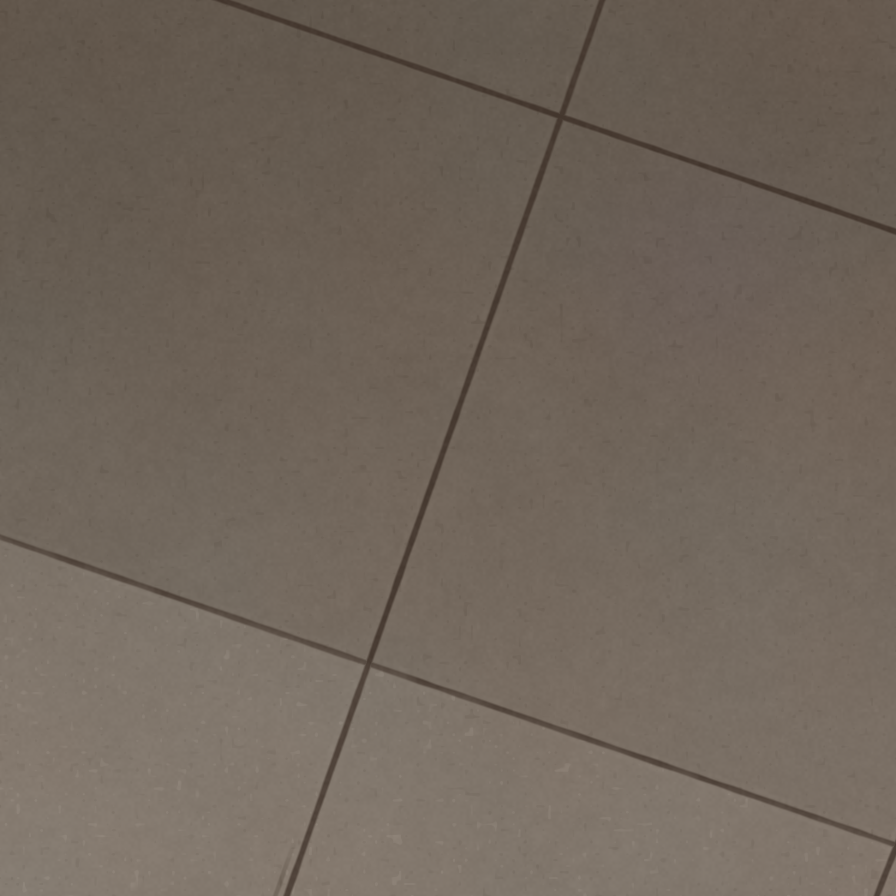
Give the GLSL for this texture, as a three.js fragment shader.

```glsl
// Large matte floor tiles on a slanted grid with thin dark joints.
// Two tilted axes give the tile cells; layered value noise adds stone grain,
// and a soft ramp of light brightens the floor towards the lower left.
varying vec2 vUv;

float hash(vec2 p) {
  vec3 q = fract(vec3(p.xyx) * 0.1031);
  q += dot(q, q.yzx + 33.33);
  return fract((q.x + q.y) * q.z);
}

float noise(vec2 p) {
  vec2 i = floor(p), f = fract(p);
  f = f * f * (3.0 - 2.0 * f);
  return mix(mix(hash(i), hash(i + vec2(1.0, 0.0)), f.x),
             mix(hash(i + vec2(0.0, 1.0)), hash(i + vec2(1.0, 1.0)), f.x), f.y);
}

float fbm(vec2 p) {
  float sum = 0.0, amp = 0.5;
  for (int k = 0; k < 4; k++) {
    sum += amp * noise(p);
    p = p * 2.03 + 17.3;
    amp *= 0.5;
  }
  return sum / 0.9375;
}

// Distance to the nearest whole number
float toLine(float x) {
  return abs(x - floor(x + 0.5));
}

void main() {
  // Slanted tile grid, slightly wider towards the top
  vec2 p = vUv - vec2(0.6263, 0.8698);
  vec2 size = vec2(mix(0.621, 0.662, vUv.y), 0.6473);
  vec2 across = vec2(dot(p, vec2(0.943, -0.332)), dot(p, vec2(0.325, 0.9457)));
  vec2 grid = across / size;
  vec2 tile = floor(grid);

  // Light ramp, with a step in brightness on the nearest row
  float nearRow = smoothstep(-0.995, -1.005, grid.y);
  float light = mix(0.465, 0.393, smoothstep(0.1, 1.0, vUv.y));
  light += nearRow * (0.022 + 0.018 * (1.0 - vUv.x));
  light += 0.012 * smoothstep(0.35, 0.0, vUv.y);
  light -= 0.012 * smoothstep(0.7, 0.0, distance(vUv, vec2(0.0, 0.9)));
  light += 0.006 * (hash(tile + 41.0) - 0.5);

  // Broad mottling and fine stone grain
  float grain = noise(vUv * 270.0) - 0.5;
  light += 0.020 * (fbm(vUv * 7.0 + tile * 3.7) - 0.5);
  light += 0.020 * (fbm(vUv * 70.0) - 0.5) + 0.016 * grain;

  // Sparse dark pits and pale flecks
  float speck = noise(vUv * 150.0 + 63.0);
  light -= 0.022 * smoothstep(0.84, 0.97, speck);
  light += 0.022 * smoothstep(0.16, 0.03, speck) * (0.4 + nearRow);

  // Warm stone with faint drifts of green and violet
  float drift = fbm(vUv * 5.0 + 9.0) - 0.5;
  float violet = smoothstep(0.2, 0.0, distance(vUv, vec2(0.78, 0.7)));
  vec3 stone = light + vec3(0.0, -0.041, -0.083);
  stone += drift * vec3(0.012, -0.008, -0.014);
  stone += violet * vec3(-0.002, -0.004, 0.010);
  stone.r += 0.006 * smoothstep(0.5, 1.0, vUv.x);

  // Joints: steep ones even, shallow ones worn on the near side
  vec2 gap = vec2(toLine(grid.x), toLine(grid.y)) * size;
  float wobble = 0.0008 * (noise(vUv * 45.0) - 0.5);
  float steep = smoothstep(0.0050, 0.0016, gap.x + wobble);
  float shallow = smoothstep(0.0046, 0.0014, gap.y + wobble);
  float worn = smoothstep(-0.5, -0.6, grid.y);
  shallow *= 1.0 - worn * (0.08 + 0.32 * noise(vUv * 38.0 + 5.0));
  float joint = max(steep * 0.95, shallow);

  // Pale worn lips beside the joints
  float lip = smoothstep(0.004, 0.006, gap.x) * smoothstep(0.012, 0.007, gap.x);
  lip += smoothstep(0.004, 0.006, gap.y) * smoothstep(0.011, 0.007, gap.y) * worn;
  stone += 0.014 * lip * noise(vUv * 60.0 + 21.0);

  // Faint scuff running beside the steep joint at the bottom edge
  float scuff = smoothstep(0.004, 0.001, abs(across.x + 0.012));
  stone -= 0.07 * scuff * smoothstep(0.075, 0.015, vUv.y);

  vec3 grout = vec3(0.270, 0.220, 0.185) + 0.025 * grain + 0.03 * nearRow;
  gl_FragColor = vec4(mix(stone, grout, joint), 1.0);
}
```
